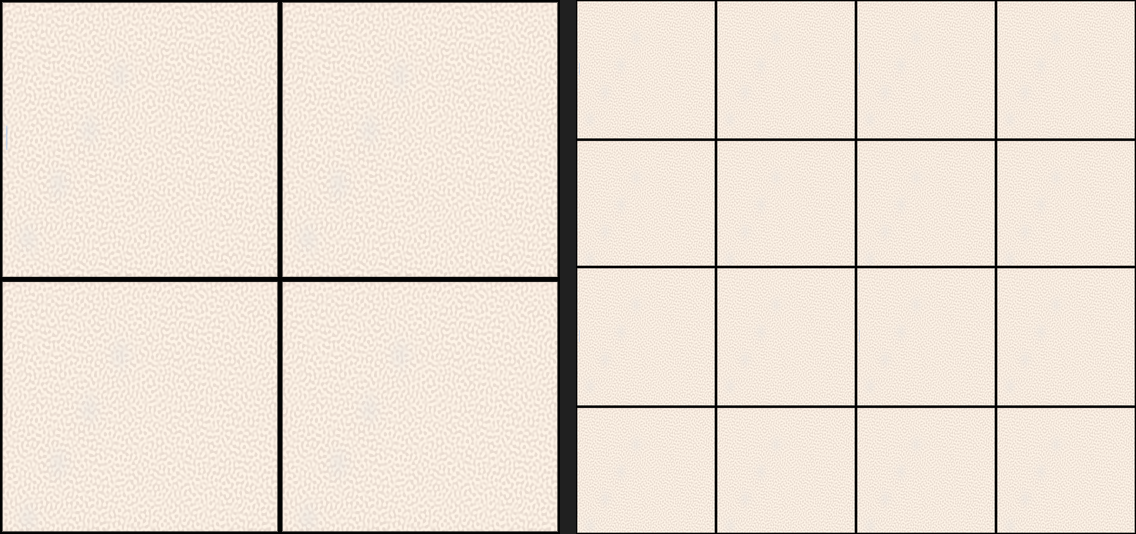
Left: one tile. Right: repeated 2 by 2.
Give the GLSL for this texture, as a WebGL 2 fragment shader.

```glsl
#version 300 es
precision highp float;
// Cream wall tiles with a fine wormy mottle, two by two, set in black joints.

uniform vec2 u_resolution;
out vec4 outColor;

const float TAU = 6.2831853;
const float COLUMNS = 2.0;
const float ROW_SPLIT = 0.4768;       // height of the joint between the rows
const float JOINT_HALF = 0.0046;      // in canvas widths, like all lengths below
const float JOINT_SOFT = 0.0014;

const int WAVES = 32;
const float MOTTLE_FREQ = 112.0;      // worms per canvas width
const vec2 MOTTLE_STRETCH = vec2(1.08, 0.92);

const int PATCHES = 4;
const vec2 PATCH_START = vec2(0.215, 0.135);
const vec2 PATCH_STEP = vec2(-0.055, 0.097);
const vec2 PATCH_SIZE = vec2(0.016, 0.024);
const float EDGE_FADE = 0.008;

const vec2 SCRATCH_CENTER = vec2(0.012, 0.742);
const vec2 SCRATCH_HALF = vec2(0.0008, 0.022);

const vec3 JOINT_COLOR = vec3(0.008, 0.010, 0.010);
const vec3 WORM_COLOR = vec3(0.910, 0.857, 0.815);
const vec3 CREAM_COLOR = vec3(0.995, 0.955, 0.905);
const vec3 PATCH_COLOR = vec3(0.88, 0.88, 0.88);
const vec3 BLUSH_COLOR = vec3(0.98, 0.87, 0.84);
const vec3 SCRATCH_COLOR = vec3(0.70, 0.80, 0.93);

float hash(float n) {
    return fract(sin(n * 12.9898) * 43758.547);
}

// Waves of similar length in all directions add up to curly worms.
float wormNoise(vec2 p) {
    float sum = 0.0;
    for (int i = 0; i < WAVES; i++) {
        float n = float(i) + 1.0;
        float angle = 0.5 * TAU * (n + hash(n)) / float(WAVES);
        float freq = MOTTLE_FREQ * mix(0.72, 1.25, hash(n + 41.0));
        vec2 direction = vec2(cos(angle), sin(angle));
        sum += cos(TAU * (freq * dot(p, direction) + hash(n + 83.0)));
    }
    return sum / sqrt(0.5 * float(WAVES));
}

// Faint grey clouds drifting down towards the left of each tile.
float greyPatches(vec2 p) {
    float amount = 0.0;
    for (int i = 0; i < PATCHES; i++) {
        vec2 d = (p - PATCH_START - PATCH_STEP * float(i)) / PATCH_SIZE;
        amount += exp(-dot(d, d));
    }
    return amount;
}

vec3 tileColor(vec2 p) {
    float worms = smoothstep(-1.8, 1.3, wormNoise(p * MOTTLE_STRETCH));
    vec3 color = mix(WORM_COLOR, CREAM_COLOR, worms);
    color = mix(color, PATCH_COLOR, 0.3 * greyPatches(p));
    float edge = max(exp(-p.y / EDGE_FADE), 0.6 * exp(-p.x / EDGE_FADE));
    return mix(color, BLUSH_COLOR, 0.35 * edge);
}

void main() {
    vec2 uv = gl_FragCoord.xy / u_resolution;
    float aspect = u_resolution.y / u_resolution.x;
    float pixel = 1.0 / u_resolution.x;

    // Position inside the tile, measured from its top left corner
    float column = fract(uv.x * COLUMNS);
    float rowTop = uv.y > ROW_SPLIT ? 1.0 : ROW_SPLIT;
    vec2 local = vec2(column / COLUMNS, (rowTop - uv.y) * aspect);
    vec3 color = tileColor(local);

    // One pale blue scratch
    vec2 s = abs(uv - SCRATCH_CENTER) - SCRATCH_HALF;
    float scratch = 1.0 - smoothstep(-0.5 * pixel, pixel, max(s.x, s.y * aspect));
    color = mix(color, SCRATCH_COLOR, 0.75 * scratch);

    // Joints, half of the outer ones on either side of the wrap
    float toColumn = min(column, 1.0 - column) / COLUMNS;
    float toRow = min(min(uv.y, 1.0 - uv.y), abs(uv.y - ROW_SPLIT)) * aspect;
    float soft = max(JOINT_SOFT, 0.7 * pixel);
    float joint = 1.0 - smoothstep(-soft, soft, min(toColumn, toRow) - JOINT_HALF);

    outColor = vec4(mix(color, JOINT_COLOR, joint), 1.0);
}
```
